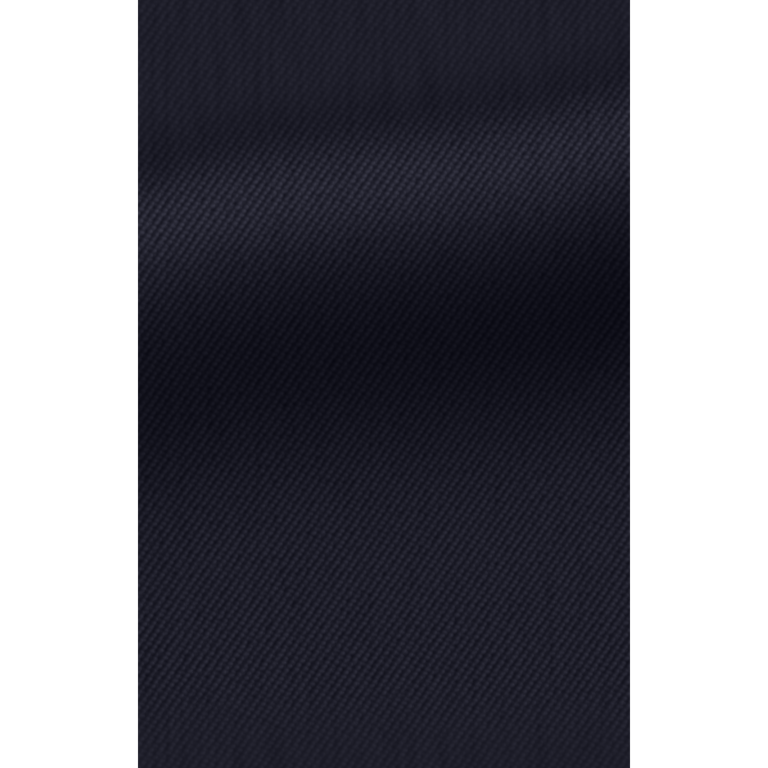
A WebGL 1 fragment shader for this texture:

```glsl
precision mediump float;

uniform vec2 u_resolution;

#define RIBS vec2(88.0, -62.0)
#define BEADS vec2(70.0, 132.0)
#define STREAK_CELLS vec2(110.0, 9.0)
#define GRAIN_CELLS vec2(170.0, 150.0)
#define CLOTH_LEFT 0.1797
#define CLOTH_RIGHT 0.8203
#define BASE_TONE 0.118
#define RIB_DEPTH 0.24
#define BEAD_DEPTH 0.13
#define STREAK_DEPTH 0.22
#define GRAIN_DEPTH 0.28

const float TAU = 6.2831853;

vec2 hash2(vec2 cell) {
  vec3 q = fract(cell.xyx * vec3(0.1031, 0.1030, 0.0973));
  q += dot(q, q.yzx + 33.33);
  return fract((q.xx + q.yz) * q.zy);
}

// Distance to the nearest cell point, wrapping at the canvas edges
float cellular(vec2 uv, vec2 cells) {
  vec2 id = floor(uv * cells);
  vec2 local = fract(uv * cells);
  float nearest = 2.0;
  for (int j = -1; j <= 1; j++) {
    for (int i = -1; i <= 1; i++) {
      vec2 offset = vec2(float(i), float(j));
      vec2 point = offset + hash2(mod(id + offset, cells));
      nearest = min(nearest, distance(local, point));
    }
  }
  return nearest;
}

float bump(float x, float center, float width) {
  float t = (x - center) / width;
  return exp(-t * t);
}

// Light over the fold; depth is the distance below its crest
float foldTone(float depth, float across) {
  float crest = 0.036 * bump(depth, 0.055, 0.07);
  float hollow = mix(0.052, 0.066, across) * bump(depth, 0.27, 0.15);
  float behind = 0.022 * bump(depth, -0.03, 0.04);
  return BASE_TONE + crest - hollow - behind;
}

// Diagonal ribs, crossed by fine thread beads
float twill(vec2 uv, float grain) {
  float rib = cos(TAU * dot(uv, RIBS) + 1.2 * grain);
  float bead = cos(TAU * dot(uv, BEADS) + 1.5 * grain);
  return RIB_DEPTH * rib + BEAD_DEPTH * bead * (0.7 + 0.3 * rib);
}

vec3 navy(float tone) {
  return vec3(tone, tone, 0.032 + 1.11 * tone);
}

void main() {
  vec2 uv = gl_FragCoord.xy / u_resolution;
  float across = clamp((uv.x - CLOTH_LEFT) / (CLOTH_RIGHT - CLOTH_LEFT), 0.0, 1.0);
  float crest = mix(0.755, 0.875, across) + 0.008 * sin(TAU * across);
  float depth = crest - uv.y;

  // Weave softens toward the far and near ends
  float rim = smoothstep(0.0, 0.14, min(uv.y, 1.0 - uv.y));
  float focus = mix(0.45, 1.0, rim * smoothstep(-0.08, 0.02, depth));

  // Uneven yarn: long upright streaks and small flecks
  float grain = cellular(uv, GRAIN_CELLS) - 0.45;
  float streak = 0.45 - cellular(uv, STREAK_CELLS);
  float weave = focus * (twill(uv, grain) - GRAIN_DEPTH * grain);
  weave += STREAK_DEPTH * streak * mix(1.0, 0.5, focus);
  vec3 cloth = navy(foldTone(depth, across) * (1.0 + weave));

  // White margins beside the cloth
  float soft = 0.75 / u_resolution.x;
  float inside = smoothstep(CLOTH_LEFT - soft, CLOTH_LEFT + soft, uv.x)
               * (1.0 - smoothstep(CLOTH_RIGHT - soft, CLOTH_RIGHT + soft, uv.x));
  gl_FragColor = vec4(mix(vec3(1.0), cloth, inside), 1.0);
}
```
